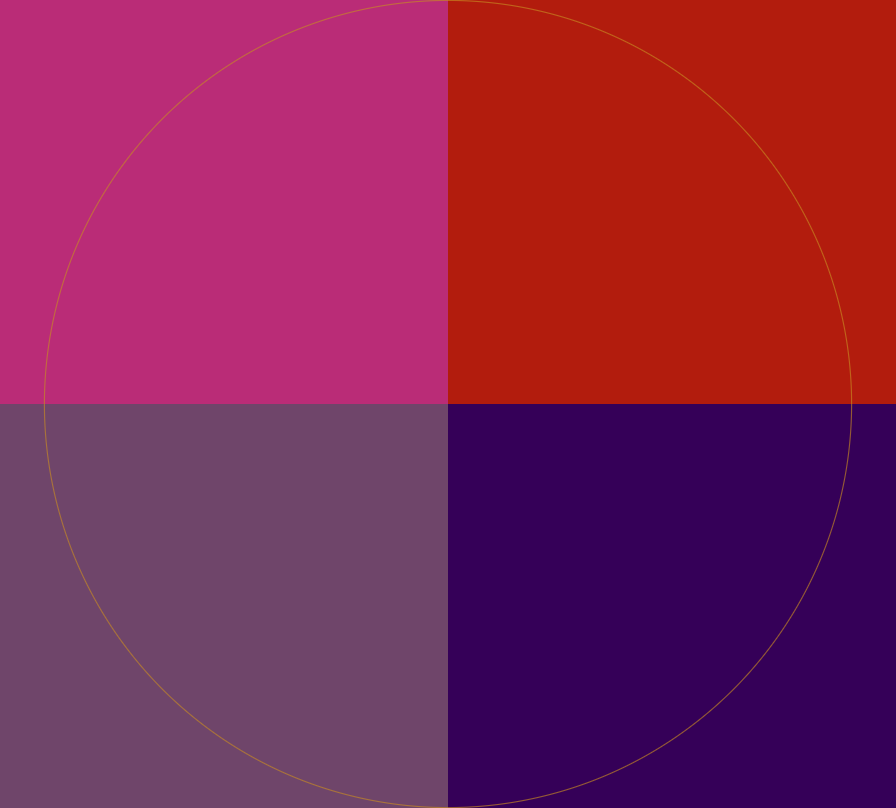
Reproduce this background procedurally as a Shadertoy shader.

```glsl
// Four flat colour quarters meeting at the centre, crossed by a hairline ring.
// Each quarter is chosen by a smoothed half-plane; the ring is a circle
// distance function whose ink is weighted by its coverage of the pixel.

const vec3 PINK   = vec3(0.729, 0.173, 0.467);
const vec3 RED    = vec3(0.698, 0.110, 0.051);
const vec3 MAUVE  = vec3(0.435, 0.271, 0.416);
const vec3 VIOLET = vec3(0.208, 0.000, 0.345);
const vec3 GOLD   = vec3(0.780, 0.540, 0.130);

const float RING_RADIUS = 0.4995;
const float RING_WIDTH  = 0.0014;
const float RING_OPACITY = 0.65;

// Antialiased step across a signed distance, one pixel wide
float coverage(float signedDistance, float pixel) {
    return clamp(signedDistance / pixel + 0.5, 0.0, 1.0);
}

// Four colours split along both axes
vec3 quarters(vec2 p, float pixel) {
    float right = coverage(p.x, pixel);
    float upper = coverage(p.y, pixel);
    return mix(mix(MAUVE, VIOLET, right), mix(PINK, RED, right), upper);
}

// Share of the pixel filled by a thin circle outline
float ring(vec2 p, float radius, float width, float pixel) {
    float d = length(p) - radius;
    return coverage(d + 0.5 * width, pixel) - coverage(d - 0.5 * width, pixel);
}

void mainImage(out vec4 fragColor, in vec2 fragCoord) {
    // Centred coordinates, in canvas heights
    float pixel = 1.0 / iResolution.y;
    vec2 p = (fragCoord - 0.5 * iResolution.xy) * pixel;

    vec3 color = quarters(p, pixel);
    float ink = RING_OPACITY * ring(p, RING_RADIUS, RING_WIDTH, pixel);
    fragColor = vec4(mix(color, GOLD, ink), 1.0);
}
```
